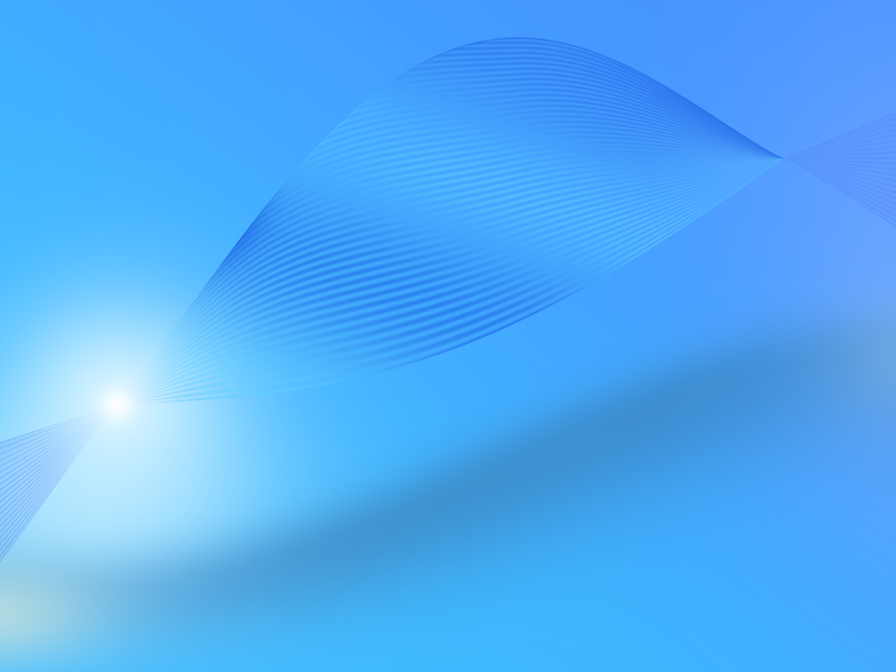
A Shadertoy shader for this background:

```glsl
// Bright blue backdrop with a twisted ribbon of fine lines, a white flare and a soft shadow wave.

const float PI = 3.14159265;

// Layout, in units of the canvas height (the canvas is 4/3 wide)
const vec2 FLARE_POS = vec2(0.174, 0.398);   // first twist of the ribbon
const vec2 TWIST_POS = vec2(1.167, 0.764);   // second twist of the ribbon
const float CREST_HEIGHT = 0.345;
const float BELLY_DEPTH = 0.102;
const float WING_BELLY = 0.15;               // belly scale beyond the twists
const float LINE_COUNT = 43.0;
const float WING_LINE_COUNT = 20.0;
const float LINE_SKEW = 0.5;
const float TINT_PERIOD = 0.4;

const vec3 AZURE = vec3(0.24, 0.73, 1.00);
const vec3 ROYAL = vec3(0.27, 0.57, 1.00);
const vec3 LAVENDER = vec3(0.48, 0.67, 1.00);
const vec3 PALE = vec3(0.77, 0.93, 1.00);
const vec3 CREAM = vec3(0.86, 0.92, 0.86);
const vec3 SHADE = vec3(0.23, 0.52, 0.75);
const vec3 DEEP_LINE = vec3(0.10, 0.38, 0.88);
const vec3 CYAN_LINE = vec3(0.37, 0.81, 1.00);
const vec3 WING_LINE = vec3(0.32, 0.50, 0.95);

// Soft round spot with the given radii
float spot(vec2 p, vec2 center, vec2 radius) {
    vec2 d = (p - center) / radius;
    return exp(-dot(d, d));
}

// Diagonal sky gradient with pale and lavender areas
vec3 background(vec2 p) {
    vec3 col = mix(AZURE, ROYAL, smoothstep(0.2, 1.2, 0.45 * p.x + 0.6 * p.y));
    col = mix(col, LAVENDER, 0.60 * spot(p, vec2(1.36, 0.66), vec2(0.27, 0.36)));
    col = mix(col, LAVENDER, 0.22 * spot(p, vec2(1.38, 0.30), vec2(0.18, 0.25)));
    return mix(col, PALE, 0.76 * spot(p, vec2(0.13, 0.25), vec2(0.28, 0.17)));
}

// Blurred wave, tighter above its ridge than below
vec3 addShadow(vec3 col, vec2 p) {
    float ridge = 0.12 + 0.36 * smoothstep(0.15, 1.35, p.x);
    float d = p.y - ridge;
    float width = d > 0.0 ? 0.06 : mix(0.075, 0.135, smoothstep(0.1, 0.9, p.x));
    float strength = mix(0.36, 0.72, smoothstep(0.0, 0.6, p.x));
    strength *= 1.0 - 0.35 * smoothstep(0.95, 1.33, p.x);
    col = mix(col, SHADE, strength * exp(-d * d / (width * width)));
    // Warm light at both ends of the wave
    col = mix(col, CREAM, 0.68 * spot(p, vec2(-0.02, 0.085), vec2(0.17, 0.08)));
    return mix(col, CREAM, 0.20 * spot(p, vec2(1.36, 0.47), vec2(0.12, 0.10)));
}

// Halo around the first twist
vec3 addHalo(vec3 col, vec2 p) {
    float r = length(p - FLARE_POS);
    return mix(col, PALE, 0.85 * exp(-r * r / 0.026) + 0.14 * exp(-r / 0.2));
}

// Line sheet between two sine curves that cross at the twists
vec3 addRibbon(vec3 col, vec2 p, float pixel) {
    float s = (p.x - FLARE_POS.x) / (TWIST_POS.x - FLARE_POS.x);
    float axis = mix(FLARE_POS.y, TWIST_POS.y, s);
    float wave = sin(PI * s);
    bool isWing = s < 0.0 || s > 1.0;
    float crest = axis + CREST_HEIGHT * sign(wave) * pow(abs(wave), 1.09);
    float belly = axis - BELLY_DEPTH * wave * (isWing ? WING_BELLY : 1.0);
    float top = max(crest, belly);
    float bottom = min(crest, belly);
    float height = max(top - bottom, 0.0005);
    float mask = smoothstep(-pixel, pixel, min(p.y - bottom, top - p.y));

    // Lines follow the belly, then lean flatter and denser toward the crest
    float level = clamp((p.y - bottom) / height, 0.0, 1.0);
    float skewed = level * (1.0 + LINE_SKEW * (smoothstep(0.0, 0.6, s) - 1.0));
    float phase = LINE_COUNT * (0.7 * skewed + 0.3 * skewed * skewed);
    phase = isWing ? WING_LINE_COUNT * level : phase;
    float contrast = 1.0 - smoothstep(0.38, 0.8, fwidth(phase));
    float stripe = 0.5 + 0.5 * contrast * cos(2.0 * PI * phase);

    // Alternating deep and cyan bands across the sheet
    float across = dot(p, vec2(0.316, 0.949));
    float deep = 0.5 + 0.5 * cos(2.0 * PI * (across - 0.72) / TINT_PERIOD);
    deep *= 1.0 - 0.8 * smoothstep(0.72, 0.95, s) * (1.0 - smoothstep(0.4, 0.9, level));
    vec3 tint = isWing ? WING_LINE : mix(CYAN_LINE, DEEP_LINE, deep);
    float opacity = isWing ? 0.10 + 0.28 * stripe : 0.06 + 0.50 * stripe;
    opacity *= 1.0 - 0.3 * smoothstep(0.5, 0.9, level);
    opacity *= smoothstep(0.0, 0.12, abs(s));
    col = mix(col, tint, mask * opacity);

    // Gathered colour on both flanks of the crest and a thin stroke on the borders
    float flanks = 0.1 + 0.6 * (1.0 - smoothstep(0.2, 0.42, s)) + 0.4 * smoothstep(0.6, 0.9, s);
    float crestGlow = exp(-(top - p.y) / 0.04) * deep * (isWing ? 0.1 : flanks);
    float stroke = 1.0 - smoothstep(0.0, 0.004, min(p.y - bottom, top - p.y));
    float awayFromFlare = smoothstep(0.05, 0.2, abs(s));
    col = mix(col, tint, mask * crestGlow * awayFromFlare);
    return mix(col, tint, mask * (isWing ? 0.15 : 0.4) * stroke * awayFromFlare);
}

// White core over everything
vec3 addFlare(vec3 col, vec2 p) {
    float r = length(p - FLARE_POS);
    float core = 0.5 * exp(-r * r / 0.0006) + 0.5 * exp(-r / 0.07);
    return mix(col, vec3(1.0), min(core, 1.0));
}

void mainImage(out vec4 fragColor, in vec2 fragCoord) {
    // Keep the 4:3 layout spanning the whole canvas
    vec2 p = fragCoord / iResolution.xy * vec2(4.0 / 3.0, 1.0);
    vec3 col = background(p);
    col = addShadow(col, p);
    col = addHalo(col, p);
    col = addRibbon(col, p, 1.0 / iResolution.y);
    col = addFlare(col, p);
    fragColor = vec4(col, 1.0);
}
```
